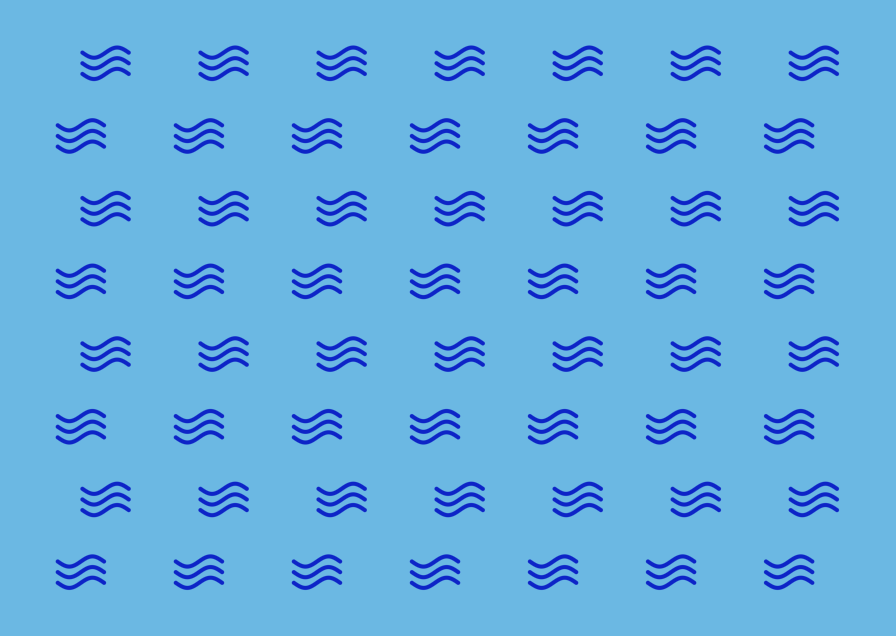
Write a Shadertoy shader that draws this pattern.

```glsl
// Staggered rows of triple-wave marks in deep blue on a flat sky-blue ground.

const float PI = 3.14159265;

const vec3 SKY = vec3(0.42, 0.72, 0.89);
const vec3 INK = vec3(0.05, 0.14, 0.78);

// Lengths are fractions of the canvas height.
const vec2 GRID_COUNT = vec2(7.0, 8.0);
const vec2 GRID_STEP = vec2(0.1856, 0.1143);
const vec2 FIRST_MARK = vec2(0.1660, 0.0995);  // measured from the top left
const float ROW_SHIFT = -0.0388;

const float HALF_LENGTH = 0.0364;
const float AMPLITUDE = 0.0080;
const float LINE_GAP = 0.01675;
const float STROKE_RADIUS = 0.0032;

// Distance to one sine period with round ends, refined by tangent projection.
float waveDistance(vec2 p, float halfLength, float amplitude) {
    float k = PI / halfLength;
    float t = clamp(p.x, -halfLength, halfLength);
    for (int i = 0; i < 5; i++) {
        vec2 offset = p - vec2(t, amplitude * sin(k * t));
        vec2 tangent = vec2(1.0, amplitude * k * cos(k * t));
        t += dot(offset, tangent) / dot(tangent, tangent);
        t = clamp(t, -halfLength, halfLength);
    }
    return length(p - vec2(t, amplitude * sin(k * t)));
}

// Three stacked waves; the distance to the nearest one.
float markDistance(vec2 p, float gap) {
    float d = 1e3;
    for (int i = -1; i <= 1; i++) {
        vec2 q = p - vec2(0.0, float(i) * gap);
        d = min(d, waveDistance(q, HALF_LENGTH, AMPLITUDE));
    }
    return d;
}

// Position relative to the nearest mark of the bounded, staggered grid.
vec2 staggeredCell(vec2 p, vec2 cellStep, vec2 count, float shift) {
    float row = clamp(round(p.y / cellStep.y), 0.0, count.y - 1.0);
    p.x -= shift * mod(row, 2.0);
    float column = clamp(round(p.x / cellStep.x), 0.0, count.x - 1.0);
    return p - vec2(column, row) * cellStep;
}

void mainImage(out vec4 fragColor, in vec2 fragCoord) {
    float pixel = 1.0 / iResolution.y;
    vec2 p = vec2(fragCoord.x, iResolution.y - fragCoord.y) * pixel;

    vec2 cell = staggeredCell(p - FIRST_MARK, GRID_STEP, GRID_COUNT, ROW_SHIFT);
    cell.y = -cell.y;  // back to y up

    // Antialiased stroke
    float d = markDistance(cell, LINE_GAP) - STROKE_RADIUS;
    float coverage = 1.0 - smoothstep(-0.75 * pixel, 0.75 * pixel, d);
    fragColor = vec4(mix(SKY, INK, coverage), 1.0);
}
```
